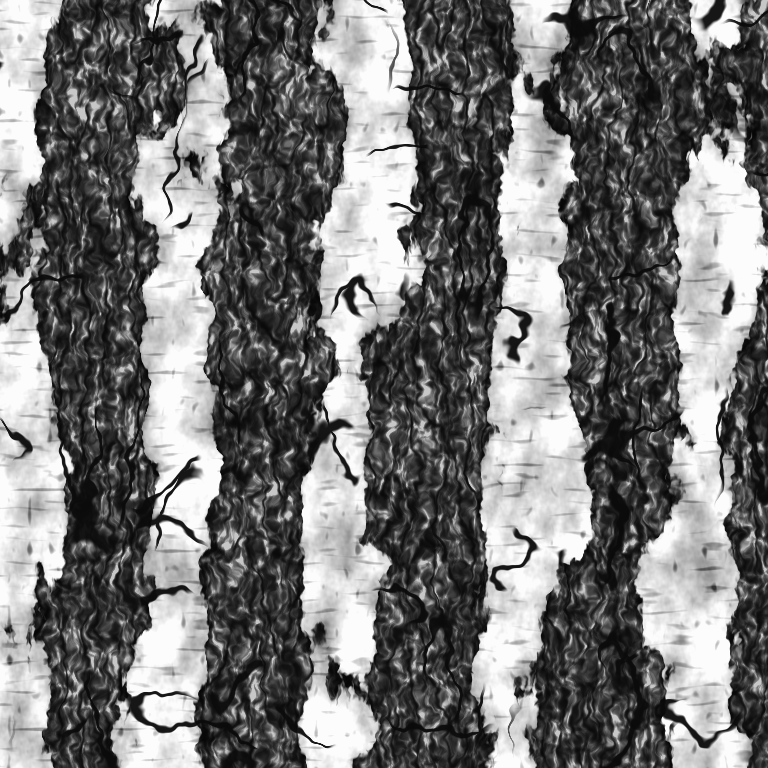
Reproduce this texture procedurally as a three.js fragment shader.

```glsl
// Weathered birch bark in black and white: ragged pale strips of paper bark run
// upward between dark, furrowed bark. A swaying cosine plus gradient noise places
// the strips; stretched noise gives the grain, blotches, dashes and cracks.
varying vec2 vUv;

const float TAU = 6.28318;
const float STRIPS_ACROSS = 4.4;
const float STRIP_OFFSET = 0.01;
const float BARK_TONE = 0.19;
const float PAPER_TONE = 0.93;
const float CRACK_TONE = 0.04;

vec2 gradientAt(vec2 cell) {
  float angle = TAU * fract(sin(dot(cell, vec2(127.1, 311.7))) * 43758.5);
  return vec2(cos(angle), sin(angle));
}

// Gradient noise, roughly -1 to 1
float noise(vec2 p) {
  vec2 cell = floor(p);
  vec2 f = p - cell;
  vec2 u = f * f * f * (f * (f * 6.0 - 15.0) + 10.0);
  vec2 right = vec2(1.0, 0.0);
  vec2 up = vec2(0.0, 1.0);
  float low = mix(dot(gradientAt(cell), f),
                  dot(gradientAt(cell + right), f - right), u.x);
  float high = mix(dot(gradientAt(cell + up), f - up),
                   dot(gradientAt(cell + 1.0), f - 1.0), u.x);
  return 1.4 * mix(low, high, u.y);
}

// Layered noise, normalised to the range of a single layer
float fbm(vec2 p, int octaves) {
  float sum = 0.0;
  float total = 0.0;
  float amplitude = 1.0;
  for (int i = 0; i < 5; i++) {
    if (i >= octaves) break;
    sum += amplitude * noise(p);
    total += amplitude;
    amplitude *= 0.55;
    p = p * 2.03 + vec2(17.3, 9.1);
  }
  return sum / total;
}

// Moves points by noise so that straight features become ragged
vec2 roughen(vec2 p, float frequency, float amount) {
  vec2 q = p * frequency;
  return p + amount * vec2(fbm(q + 3.7, 3), fbm(q + 41.2, 3));
}

// Positive inside the pale strips, negative in the dark bark
float stripField(vec2 p) {
  float sway = 0.045 * noise(p * vec2(2.5, 2.2) + 5.3);
  float strips = cos(TAU * STRIPS_ACROSS * (p.x + sway - STRIP_OFFSET));
  float widths = fbm(p * vec2(6.0, 3.6) + 23.4, 3);
  float ragged = fbm(p * vec2(34.0, 15.0) + 61.8, 4);
  return 0.8 * strips + 1.6 * widths + 0.65 * ragged - 0.27;
}

// Thin broken lines along the zero contours of stretched noise
float cracks(vec2 p, vec2 frequency, float width, float rarity) {
  float line = abs(noise(p * frequency));
  float present = smoothstep(rarity, rarity + 0.12, noise(p * frequency * 0.9 + 77.7));
  return present * (1.0 - smoothstep(0.4 * width, width, line));
}

float barkTone(vec2 p) {
  vec2 q = roughen(p, 24.0, 0.016);
  float plates = fbm(q * vec2(26.0, 9.0) + 12.6, 2);
  float grain = fbm(q * vec2(68.0, 32.0), 4);
  float fine = noise(q * vec2(165.0, 95.0) + 8.4);
  float furrow = abs(noise(q * vec2(32.0, 9.0) + 31.5));
  float tone = BARK_TONE * exp(0.9 * plates + 2.7 * grain + 1.2 * fine);
  tone *= mix(0.25, 1.1, smoothstep(0.0, 0.16, furrow));
  return min(0.03 + tone, 0.78);
}

float paperTone(vec2 p, float field) {
  float blotches = fbm(p * vec2(15.0, 10.0) + 52.9, 5);
  float dashes = smoothstep(0.3, 0.75, noise(p * vec2(24.0, 125.0) + 14.2));
  float specks = smoothstep(0.5, 0.85, noise(p * vec2(75.0, 42.0) + 90.6));
  float fine = noise(p * vec2(120.0, 150.0) + 66.1);
  float rim = 1.0 - smoothstep(0.0, 0.35, field);
  float tone = PAPER_TONE + 0.65 * blotches + 0.04 * fine;
  tone -= 0.28 * dashes + 0.4 * specks + 0.1 * rim;
  return clamp(tone, 0.2, 0.99);
}

void main() {
  vec2 p = vUv;
  vec2 rough = roughen(p, 18.0, 0.022);
  float field = stripField(roughen(p, 40.0, 0.008));

  // Dark bark, shaded where the paper lifts above it
  float paper = smoothstep(-0.06, 0.06, field);
  float shadow = smoothstep(-0.32, -0.05, field);
  float bark = barkTone(p) * (1.0 - 0.5 * shadow);
  float tone = mix(bark, paperTone(p, field), paper);

  // Splits along the trunk and short tears across it
  float splits = cracks(rough + 0.37, vec2(13.0, 4.0), 0.055, 0.2);
  float tears = cracks(rough + 2.61, vec2(7.0, 12.0), 0.06, 0.28);
  tone = mix(tone, CRACK_TONE, 0.95 * max(splits, tears));

  gl_FragColor = vec4(vec3(tone), 1.0);
}
```
